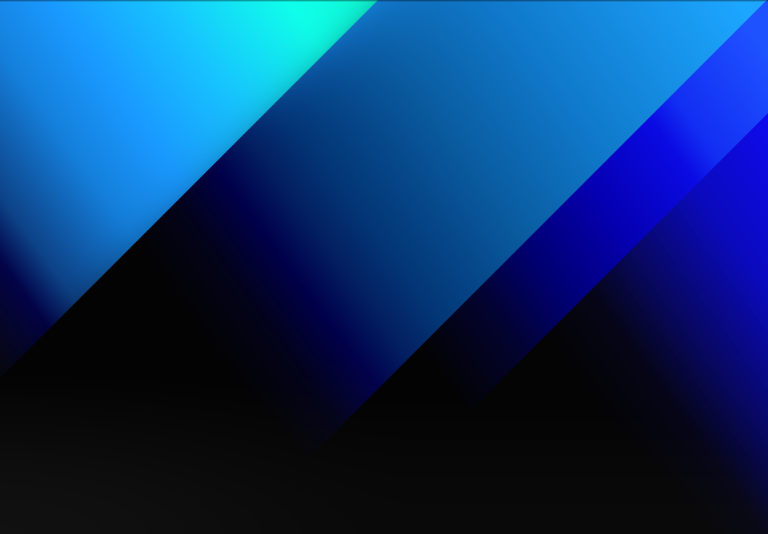
Reproduce this background procedurally as a Shadertoy shader.

```glsl
// Diagonal overlapping panels in cyan, azure and deep blue fading into black.

// Blends toward the next colour stop as t runs from a to b.
vec3 stop(vec3 base, vec3 next, float a, float b, float t) {
    return mix(base, next, clamp((t - a) / (b - a), 0.0, 1.0));
}

vec3 cyanPanel(float t, float inset) {
    vec3 c = vec3(0.03, 0.03, 0.05);
    c = stop(c, vec3(0.01, 0.01, 0.28), 0.17, 0.30, t);
    c = stop(c, vec3(0.05, 0.26, 0.53), 0.30, 0.37, t);
    c = stop(c, vec3(0.08, 0.50, 0.86), 0.37, 0.53, t);
    c = stop(c, vec3(0.10, 0.60, 1.00), 0.53, 0.66, t);
    c = stop(c, vec3(0.09, 0.77, 1.00), 0.66, 0.83, t);
    c = stop(c, vec3(0.06, 1.00, 0.92), 0.83, 1.02, t);
    c = stop(c, vec3(0.06, 1.00, 0.86), 1.02, 1.15, t);
    // Soft shade along the lower edge
    return c * (1.0 - 0.16 * exp(-inset / 0.035));
}

vec3 azurePanel(float t, float inset, float height) {
    vec3 c = vec3(0.012);
    c = stop(c, vec3(0.01, 0.01, 0.10), 0.52, 0.63, t);
    c = stop(c, vec3(0.00, 0.00, 0.29), 0.63, 0.73, t);
    c = stop(c, vec3(0.01, 0.12, 0.38), 0.73, 0.81, t);
    c = stop(c, vec3(0.01, 0.21, 0.46), 0.81, 0.90, t);
    c = stop(c, vec3(0.04, 0.37, 0.64), 0.90, 1.14, t);
    c = stop(c, vec3(0.06, 0.47, 0.79), 1.14, 1.33, t);
    c = stop(c, vec3(0.11, 0.65, 1.00), 1.33, 1.70, t);
    // Light spilling from the cyan panel near the top
    float spill = exp(-inset / 0.07) * smoothstep(0.68, 0.95, height);
    return c + vec3(0.03, 0.10, 0.16) * spill;
}

vec3 royalPanel(float t) {
    vec3 c = vec3(0.012);
    c = stop(c, vec3(0.01, 0.01, 0.19), 0.84, 0.99, t);
    c = stop(c, vec3(0.00, 0.00, 0.44), 0.99, 1.11, t);
    c = stop(c, vec3(0.02, 0.00, 0.70), 1.11, 1.28, t);
    c = stop(c, vec3(0.04, 0.04, 0.89), 1.28, 1.44, t);
    c = stop(c, vec3(0.07, 0.18, 0.95), 1.44, 1.50, t);
    return stop(c, vec3(0.12, 0.32, 1.00), 1.50, 1.69, t);
}

vec3 indigoPanel(float t) {
    vec3 c = vec3(0.015);
    c = stop(c, vec3(0.02, 0.02, 0.09), 1.04, 1.16, t);
    c = stop(c, vec3(0.03, 0.03, 0.38), 1.16, 1.27, t);
    c = stop(c, vec3(0.04, 0.04, 0.74), 1.27, 1.43, t);
    return stop(c, vec3(0.06, 0.04, 0.93), 1.43, 1.62, t);
}

void mainImage(out vec4 fragColor, in vec2 fragCoord) {
    vec2 p = fragCoord / iResolution.y;
    float across = p.x + 1.0 - p.y;            // constant along panel edges
    float t = dot(p, vec2(0.81, 0.585));       // gradient axis
    float aa = 1.0 / iResolution.y;
    vec3 edges = vec3(0.708, 1.436, 1.650);

    // Panels stacked from back to front
    vec3 cover = smoothstep(edges + aa, edges - aa, vec3(across));
    vec3 color = indigoPanel(t);
    color = mix(color, royalPanel(t), cover.z);
    color = mix(color, azurePanel(t, max(across - edges.x, 0.0), p.y), cover.y);
    color = mix(color, cyanPanel(t, max(edges.x - across, 0.0)), cover.x);

    // Faint grey lift toward the floor, strongest at the left
    float lift = smoothstep(0.42, 0.0, p.y) * mix(0.065, 0.035, smoothstep(0.0, 0.8, p.x));
    color = max(color, vec3(lift));

    // Thin dark rim at the top
    color *= 1.0 - 0.35 * smoothstep(0.004, 0.001, 1.0 - p.y);
    fragColor = vec4(color, 1.0);
}
```
